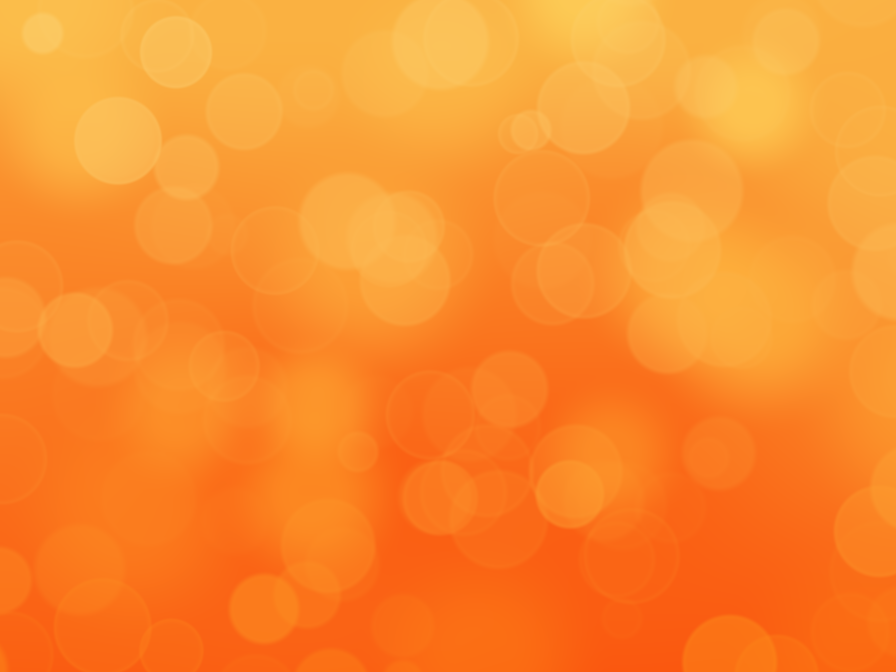
A WebGL 1 fragment shader for this background:

```glsl
precision highp float;
// Warm orange gradient with blurred golden glows and translucent bokeh discs.

uniform vec2 u_resolution;

#define DISC_COUNT 125
#define GLOW_COUNT 17
#define DISC_RADIUS vec2(0.046, 0.076)
#define SMALL_RADIUS 0.030
#define SMALL_SHARE 0.07
#define GLOW_RADIUS vec2(0.11, 0.23)
#define DISC_OPACITY vec2(0.06, 0.50)
#define GLOW_OPACITY vec2(0.30, 0.85)
#define RIM_OPACITY 0.12
#define WARP_AMOUNT 0.34

float hash(float n) {
  return fract(sin(n * 12.9898 + 4.137) * 43758.547);
}

float hash2(vec2 cell) {
  return fract(sin(dot(cell, vec2(127.1, 311.7))) * 43758.547);
}

float valueNoise(vec2 p) {
  vec2 cell = floor(p);
  vec2 f = fract(p);
  f = f * f * (3.0 - 2.0 * f);
  float low = mix(hash2(cell), hash2(cell + vec2(1.0, 0.0)), f.x);
  float high = mix(hash2(cell + vec2(0.0, 1.0)), hash2(cell + vec2(1.0, 1.0)), f.x);
  return mix(low, high, f.y);
}

// Red-orange at the bottom, orange in the middle, amber at the top.
vec3 backdrop(float height) {
  vec3 ember = vec3(0.980, 0.315, 0.045);
  vec3 orange = vec3(0.980, 0.500, 0.140);
  vec3 amber = vec3(0.980, 0.695, 0.255);
  vec3 color = mix(ember, orange, smoothstep(-0.1, 0.58, height));
  return mix(color, amber, smoothstep(0.4, 1.0, height));
}

// Evenly spread sequence with jitter, slightly larger than the canvas.
vec2 scatter(float i, float seed, float aspect) {
  vec2 spread = fract(seed + i * vec2(0.75488, 0.56984));
  vec2 jitter = vec2(hash(i + seed * 91.0), hash(i + seed * 57.0 + 300.0)) - 0.5;
  return (spread * 1.1 - 0.05 + jitter * 0.22) * vec2(aspect, 1.0);
}

// Wide, very soft patches of golden light.
vec3 addGlows(vec3 color, vec2 p, float aspect) {
  for (int k = 0; k < GLOW_COUNT; k++) {
    float i = float(k);
    vec2 center = scatter(i, 0.37, aspect);
    float radius = mix(GLOW_RADIUS.x, GLOW_RADIUS.y, hash(i + 410.0));
    float opacity = mix(GLOW_OPACITY.x, GLOW_OPACITY.y, hash(i + 520.0));
    float light = 1.0 - smoothstep(0.2 * radius, radius, length(p - center));
    float height = clamp(center.y, 0.0, 1.0);
    vec3 gold = mix(vec3(0.99, 0.54, 0.09), vec3(0.995, 0.83, 0.36), height);
    color = mix(color, gold, light * opacity);
  }
  return color;
}

// Flat translucent discs with a smooth edge and a faint brighter rim.
vec3 addDiscs(vec3 color, vec2 p, float aspect) {
  float pixel = 1.0 / u_resolution.y;
  for (int k = 0; k < DISC_COUNT; k++) {
    float i = float(k);
    vec2 center = scatter(i, 0.13, aspect);
    float isSmall = step(hash(i + 610.0), SMALL_SHARE);
    float radius = mix(DISC_RADIUS.x, DISC_RADIUS.y, hash(i + 720.0));
    radius = mix(radius, SMALL_RADIUS, isSmall);
    float strength = hash(i + 830.0);
    float opacity = mix(DISC_OPACITY.x, DISC_OPACITY.y, strength * strength * strength);
    float focus = hash(i + 940.0);
    float softness = max(pixel, mix(0.007, 0.0024, focus));

    float edge = length(p - center) - radius;
    float fill = 1.0 - smoothstep(-softness, softness, edge);
    float rim = fill * smoothstep(-0.009, -0.001, edge) * focus;
    float height = clamp(center.y, 0.0, 1.0);
    vec3 tint = mix(vec3(0.99, 0.56, 0.10), vec3(0.985, 0.84, 0.48), height);
    color = mix(color, tint, fill * opacity + rim * RIM_OPACITY);
  }
  return color;
}

void main() {
  vec2 p = gl_FragCoord.xy / u_resolution.y;
  float aspect = u_resolution.x / u_resolution.y;

  float warp = valueNoise(p * vec2(2.2, 2.8) + 7.0) - 0.5;
  vec3 color = backdrop(p.y + warp * WARP_AMOUNT);
  color = addGlows(color, p, aspect);
  color = addDiscs(color, p, aspect);
  gl_FragColor = vec4(color, 1.0);
}
```
